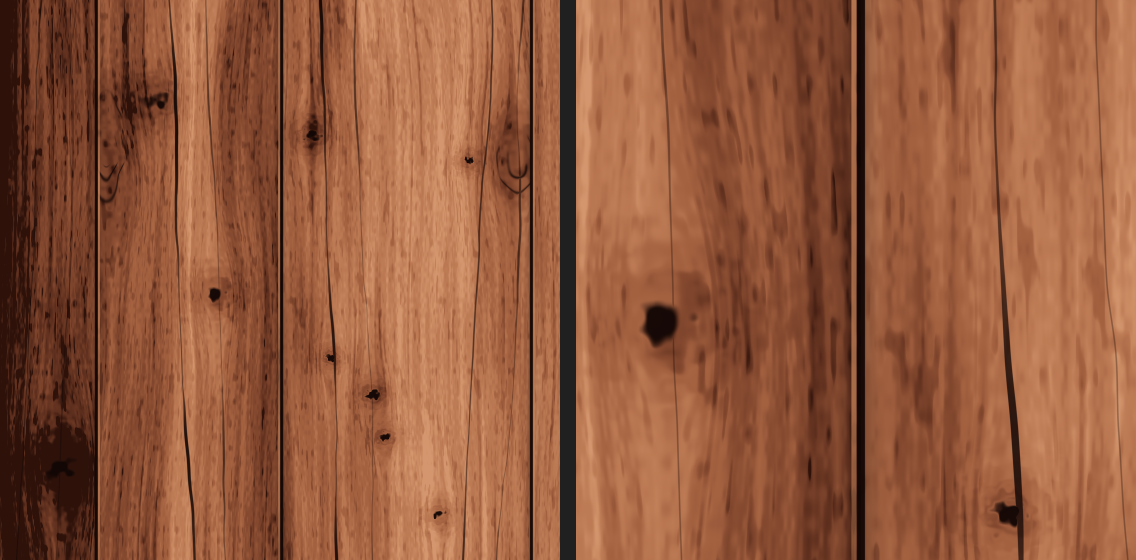
Left: the whole. Right: its middle third, enlarged.
Write a WebGL 1 fragment shader that draws this texture.

```glsl
precision highp float;
uniform vec2 u_resolution;

#define SEAMS vec3(0.172, 0.503, 0.949)
#define SEAM_WIDTH 0.0022
#define KNOTS 6
#define PIN_KNOTS 3
#define BURLS 2
#define CRACKS 8
#define CRACK_WIDTH 0.0024
#define GRAIN_CONTRAST 0.26
#define FIBRE_CONTRAST 0.20
#define PORE_DEPTH 0.17
#define GAP_COLOR vec3(0.07, 0.025, 0.018)

float hash(vec2 p) {
  return fract(sin(dot(p, vec2(127.1, 311.7))) * 43758.5453);
}

float noise(vec2 p) {
  vec2 i = floor(p), f = fract(p);
  f = f * f * (3.0 - 2.0 * f);
  return mix(mix(hash(i), hash(i + vec2(1.0, 0.0)), f.x),
             mix(hash(i + vec2(0.0, 1.0)), hash(i + 1.0), f.x), f.y);
}

float bump(float x, float width) { return exp(-x * x / (width * width)); }

float plankAt(float x) { return dot(step(SEAMS, vec3(x)), vec3(1.0)); }

float samePlank(float plank, float x) { return 1.0 - step(0.5, abs(plank - plankAt(x))); }

// Wood colours from the darkest growth to the palest
vec3 woodColor(float t) {
  vec3 c = mix(vec3(0.18, 0.07, 0.04), vec3(0.38, 0.19, 0.12), smoothstep(-0.04, 0.12, t));
  c = mix(c, vec3(0.51, 0.28, 0.18), smoothstep(0.10, 0.29, t));
  c = mix(c, vec3(0.64, 0.38, 0.25), smoothstep(0.27, 0.50, t));
  c = mix(c, vec3(0.74, 0.48, 0.33), smoothstep(0.48, 0.73, t));
  return mix(c, vec3(0.83, 0.59, 0.43), smoothstep(0.70, 0.95, t));
}

// Broad light and dark bands of each plank
float plankTone(float plank, float x) {
  if (plank < 0.5) return 0.06 + 1.1 * x;
  if (plank < 1.5) return 0.29 + 0.45 * bump(x - 0.345, 0.06);
  if (plank < 2.5) return 0.47 + 0.36 * bump(x - 0.745, 0.14);
  return 0.64;
}

// Pushes the grain apart around a point
float bend(vec2 d, vec2 size) {
  vec2 s = d / size;
  return 0.85 * d.x * exp(-dot(s, s));
}

// Adds one knot: bends the grain, stains the wood, opens the hole
void addKnot(vec2 p, vec2 center, float r, float plank, inout float u, inout float tone, inout float hole) {
  float mask = samePlank(plank, center.x);
  vec2 d = p - center;
  float q = length(d / r * vec2(0.8, 1.0)) + 1.1 * (noise(d / r * 1.8 + center * 90.0) - 0.5);
  u -= mask * bend(d, r * vec2(2.8, 7.0));
  tone -= mask * (0.30 * exp(-q * q * 0.12) + 0.09 * sin(q * 5.0) * exp(-q * 0.45));
  hole = max(hole, mask * (1.0 - smoothstep(0.45, 1.0, q)));
}

void main() {
  vec2 p = gl_FragCoord.xy / u_resolution;
  float px = 1.0 / u_resolution.x;
  float plank = plankAt(p.x);
  float u = p.x + 0.035 * (noise(vec2(p.x * 5.0, p.y * 2.6) + plank * 9.0) - 0.5);
  float stain = 0.0, hole = 0.0;

  // Large knots shrink from left to right
  for (int i = 0; i < KNOTS; i++) {
    float k = float(i);
    vec2 c = vec2(0.107 + 0.14 * k + 0.03 * mod(k, 2.0),
                  fract(0.167 + 0.655 * k + 0.1045 * k * (k - 1.0) * (k - 2.0)));
    addKnot(p, c, 0.023 * pow(0.8, k), plank, u, stain, hole);
  }
  for (int i = 0; i < PIN_KNOTS; i++) {
    float k = float(i);
    addKnot(p, vec2(0.784 - 0.096 * k, 0.081 + 0.14 * k), 0.009 - 0.001 * k, plank, u, stain, hole);
  }

  // Oval burls cut by the plank edges
  for (int i = 0; i < BURLS; i++) {
    float k = float(i);
    vec2 c = vec2(0.19 + 0.735 * k, 0.72), d = p - c;
    float mask = samePlank(plank, c.x);
    float q = length(d / vec2(0.032, 0.105 - 0.045 * k)) + 0.5 * (noise(d * 28.0 + k * 5.0) - 0.5);
    float inside = mask * (1.0 - smoothstep(0.85, 1.2, q));
    u -= mask * bend(d, vec2(0.075, 0.19 - 0.05 * k));
    stain -= inside * 0.16 + mask * 0.12 * bump(q - 1.3, 0.3);
    hole = max(hole, inside * 0.8 * pow(0.5 + 0.5 * sin(q * 15.0), 9.0) * smoothstep(0.3, 0.7, noise(d * 35.0)));
  }

  // Growth bands, fibres, hairlines and pores follow the bent grain
  vec2 g = vec2(u, p.y + plank * 7.3);
  float tone = plankTone(plank, u) + stain;
  tone += 0.24 * (noise(g * vec2(22.0, 3.2)) - 0.5);
  tone += GRAIN_CONTRAST * (noise(g * vec2(85.0, 1.3)) - 0.5);
  tone += FIBRE_CONTRAST * (noise(g * vec2(230.0, 9.0)) - 0.5);
  tone += 0.13 * (noise(g * vec2(420.0, 110.0)) - 0.5);
  tone -= 0.20 * smoothstep(0.76, 0.97, noise(g * vec2(140.0, 2.2)));
  tone -= PORE_DEPTH * smoothstep(0.66, 0.92, noise(g * vec2(270.0, 48.0)));
  float blotch = smoothstep(0.5, 0.85, noise(p * vec2(17.0, 6.0) + 3.0));
  tone -= 0.30 * blotch * bump(p.x - 0.60, 0.06);
  tone += 0.10 * bump(p.x - 0.712, 0.006);
  vec3 color = woodColor(tone);

  // Long drying cracks that open and close along their length
  float crack = 0.0;
  for (int i = 0; i < CRACKS; i++) {
    float k = float(i);
    float base = fract(0.06 + 0.265 * k);
    float path = base + 0.05 * sin(1.6 * k - 0.8) * (0.5 - p.y)
               + 0.022 * (noise(vec2(p.y * 3.5, k * 4.7)) - 0.5)
               + 0.003 * (noise(vec2(p.y * 22.0, k * 2.3)) - 0.5);
    float open = smoothstep(0.35, 0.85, noise(vec2(p.y * 5.0 + 2.0, k * 8.1)));
    float faint = k < 3.5 ? 1.0 : 0.65;
    float w = CRACK_WIDTH * faint * (0.2 + 0.8 * open);
    float line = 1.0 - smoothstep(w - px * 0.5, w + px, abs(p.x - path));
    crack = max(crack, line * faint * (0.55 + 0.45 * open) * samePlank(plank, base));
  }
  color = mix(color, GAP_COLOR, max(0.92 * crack, 0.96 * hole));

  // Plank joints: dark gap beside a pale worn edge
  vec3 side = (p.x - SEAMS) * vec3(1.0, -1.0, 1.0);
  vec3 edge = 1.0 - smoothstep(vec3(0.001), vec3(0.0015 + px), abs(side - 0.0042));
  vec3 gap = 1.0 - smoothstep(vec3(SEAM_WIDTH - px * 0.5), vec3(SEAM_WIDTH + px), abs(side));
  vec3 shade = exp(-abs(side) / 0.006);
  color *= 1.0 - 0.30 * dot(shade, vec3(1.0));
  float wear = 0.35 + 0.5 * noise(vec2(p.y * 9.0, plank));
  color = mix(color, vec3(0.80, 0.53, 0.36), dot(edge, vec3(1.0)) * wear);
  color = mix(color, GAP_COLOR, 0.94 * dot(gap, vec3(1.0)));

  gl_FragColor = vec4(color, 1.0);
}
```
